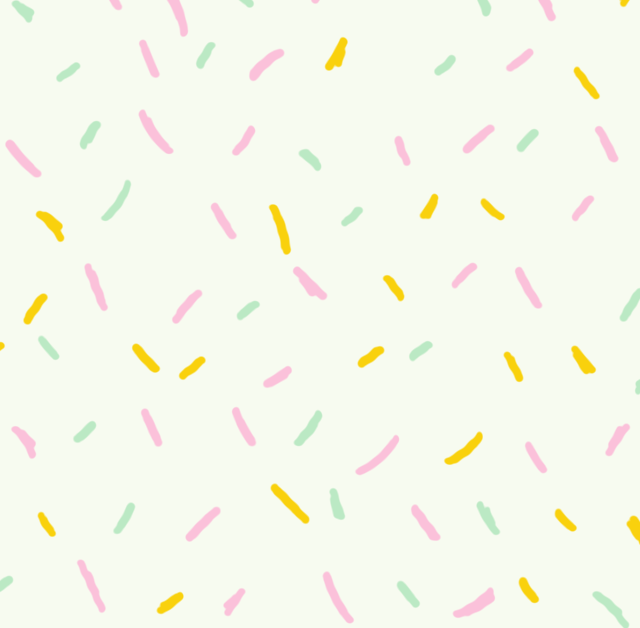
This pattern is drawn by a WebGL 1 fragment shader. Its source:

```glsl
precision highp float;
// Scattered brush-stroke sprinkles in pink, mint and yellow on pale cream.
// A staggered, jittered grid places one stroke per cell; each stroke is a bent
// capsule merged with a second, slanted dab that makes its outline uneven.

uniform vec2 u_resolution;

#define ROWS 8.4          // cells along the canvas height
#define JITTER 0.50       // spread of stroke centres, in cells
#define BRUSH 0.052       // brush radius, in cells
#define SHORTEST 0.13     // half length of the shortest stroke, in cells
#define LENGTH_RANGE 0.17 // extra half length of the longest stroke
#define DAB_SPREAD 1.5    // sideways reach of the second dab, in brush radii
#define WOBBLE 0.005      // waviness of the outline, in cells
#define EDGE 0.0018       // edge softness, in canvas heights
#define CREAM vec3(0.970, 0.984, 0.940)
#define MINT vec3(0.735, 0.914, 0.770)
#define YELLOW vec3(0.975, 0.820, 0.050)
#define PINK vec3(0.984, 0.757, 0.855)

float hash(vec2 cell, float seed) {
  return fract(sin(dot(cell, vec2(127.1, 311.7)) + seed * 74.7) * 43758.5453);
}

float capsule(vec2 p, vec2 a, vec2 b, float radius) {
  vec2 pa = p - a, ba = b - a;
  float t = clamp(dot(pa, ba) / dot(ba, ba), 0.0, 1.0);
  return length(pa - ba * t) - radius;
}

float smoothMin(float a, float b, float k) {
  float h = max(k - abs(a - b), 0.0) / k;
  return min(a, b) - 0.25 * h * h * k;
}

// Colour choice in 0..1, spread so that neighbours tend to differ.
float colourPick(vec2 cell) {
  return fract(dot(cell, vec2(0.618, 0.27)) + 0.4 * hash(cell, 1.0));
}

vec2 strokeCentre(vec2 cell) {
  vec2 stagger = vec2(0.25 + 0.5 * mod(cell.y, 2.0), 0.5);
  vec2 offset = vec2(hash(cell, 2.0), hash(cell, 3.0)) - 0.5;
  return cell + stagger + JITTER * offset;
}

// Strokes lean either up to the right or, more steeply, down to the right.
float strokeAngle(vec2 cell) {
  float t = hash(cell, 4.0);
  return hash(cell, 5.0) < 0.52 ? mix(0.58, 1.08, t) : mix(-1.28, -0.72, t);
}

// Signed distance to the stroke of a cell, p relative to its centre.
float strokeDistance(vec2 p, vec2 cell, float stretch) {
  float angle = strokeAngle(cell);
  float c = cos(angle), s = sin(angle);
  vec2 q = vec2(c * p.x + s * p.y, c * p.y - s * p.x);

  float size = hash(cell, 6.0);
  float halfLength = (SHORTEST + LENGTH_RANGE * size * size) * stretch;
  float radius = BRUSH * mix(0.88, 1.08, hash(cell, 7.0));
  q.y += (hash(cell, 8.0) - 0.5) * 1.2 * q.x * q.x;
  float body = capsule(q, vec2(-halfLength, 0.0), vec2(halfLength, 0.0), radius);

  // The second dab starts near the first and drifts to one side.
  float side = hash(cell, 9.0) < 0.5 ? -1.0 : 1.0;
  float flip = hash(cell, 10.0) < 0.5 ? -1.0 : 1.0;
  float drift = hash(cell, 11.0);
  float spread = side * radius * DAB_SPREAD * drift * drift;
  vec2 dabStart = vec2(-flip * halfLength * mix(0.2, 0.9, hash(cell, 12.0)), spread * 0.5);
  vec2 dabEnd = vec2(flip * halfLength * mix(0.3, 0.95, hash(cell, 13.0)), spread);
  float dab = capsule(q, dabStart, dabEnd, radius * 0.92);

  float phase = 6.283 * hash(cell, 14.0);
  float wave = sin(q.x * 31.0 + phase) * cos(q.y * 27.0 - phase);
  return smoothMin(body, dab, 0.03) + WOBBLE * wave;
}

void main() {
  vec2 p = gl_FragCoord.xy / u_resolution.y * ROWS;
  vec2 home = floor(p);
  float soft = max(EDGE, 1.0 / u_resolution.y) * ROWS;
  vec3 colour = CREAM;

  // Strokes may reach over cell borders, so visit the neighbours too.
  for (int j = -1; j <= 1; j++) {
    for (int i = -1; i <= 1; i++) {
      vec2 cell = home + vec2(float(i), float(j));
      float pick = colourPick(cell);
      vec3 paint = pick < 0.35 ? MINT : (pick < 0.63 ? YELLOW : PINK);
      float stretch = pick < 0.35 ? 0.95 : (pick < 0.63 ? 1.05 : 1.2);
      float d = strokeDistance(p - strokeCentre(cell), cell, stretch);
      colour = mix(colour, paint, 1.0 - smoothstep(-soft, soft, d));
    }
  }
  gl_FragColor = vec4(colour, 1.0);
}
```
